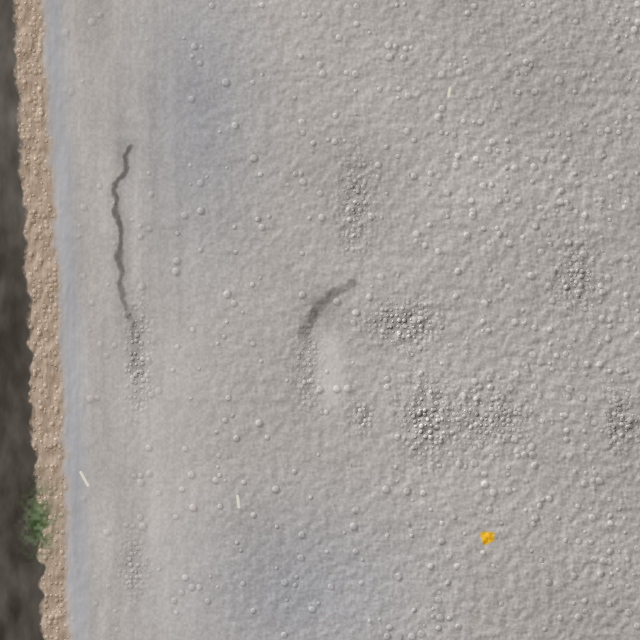
Give the GLSL for this texture, as a WebGL 1 fragment shader.

```glsl
precision highp float;
// Worn dirt road from above: a dark ditch and sandy verge on the left, a rut,
// a shallow pothole and loose gravel. Embossed value noise makes the grain,
// cell-scattered stones the gravel, and soft ellipses place the patches.
uniform vec2 u_resolution;
#define DUST vec3(0.672, 0.650, 0.632)
#define SLATE vec3(0.635, 0.635, 0.650)
#define SAND vec3(0.655, 0.580, 0.510)
#define DITCH vec3(0.285, 0.262, 0.240)
#define LEAF vec3(0.86, 0.66, 0.16)
#define PLANT vec3(0.33, 0.39, 0.27)
#define STRAW vec3(0.86, 0.84, 0.77)
#define GRAIN 0.24
#define GRAVEL 0.30
#define TO_LIGHT vec2(-0.7, 0.7)

float hash(vec2 p) {
  vec3 q = fract(p.xyx * 0.1031);
  q += dot(q, q.yzx + 33.33);
  return fract((q.x + q.y) * q.z);
}
float noise(vec2 p) {
  vec2 i = floor(p), f = fract(p);
  f = f * f * (3.0 - 2.0 * f);
  return mix(mix(hash(i), hash(i + vec2(1, 0)), f.x),
             mix(hash(i + vec2(0, 1)), hash(i + vec2(1, 1)), f.x), f.y);
}
// Layered noise, centred on zero
float fbm(vec2 p) {
  float sum = -0.47, amp = 0.5;
  for (int i = 0; i < 4; i++) {
    sum += amp * noise(p);
    p = mat2(1.6, 1.2, -1.2, 1.6) * p + 7.3;
    amp *= 0.5;
  }
  return sum;
}
// Light minus shade of a rough surface
float emboss(vec2 p) { return fbm(p) - fbm(p + TO_LIGHT * 0.45); }
// Soft ellipse, 1 at its centre
float blob(vec2 p, float x, float y, float rx, float ry) {
  vec2 d = (p - vec2(x, y)) / vec2(rx, ry);
  return exp(-dot(d, d));
}
float segment(vec2 p, vec2 a, vec2 b) {
  vec2 d = b - a;
  return length(p - a - d * clamp(dot(p - a, d) / dot(d, d), 0.0, 1.0));
}
// Falls from 1 to 0 between two distances
float fade(float near, float far, float d) { return 1.0 - smoothstep(near, far, d); }
// Scattered stones: positive on lit sides, negative in their shadows
float stones(vec2 p, float density) {
  float shade = 0.0;
  for (int y = -1; y <= 1; y++) {
    for (int x = -1; x <= 1; x++) {
      vec2 id = floor(p) + vec2(x, y);
      vec2 d = p - id - 0.2 - 0.6 * vec2(hash(id), hash(id + 41.7));
      float r = mix(0.2, 0.5, hash(id + 83.1));
      float body = fade(r * 0.65, r, length(d));
      float shadow = fade(r * 0.6, r * 1.3, length(d + TO_LIGHT * r * 0.5));
      float lit = body * (0.35 + dot(d, TO_LIGHT) / r) - 0.75 * shadow * (1.0 - body);
      shade += step(hash(id + 19.9), density) * lit;
    }
  }
  return clamp(shade, -1.0, 1.0);
}

void main() {
  vec2 p = gl_FragCoord.xy / u_resolution;
  vec2 wob = vec2(fbm(p * 45.0), fbm(p * 45.0 + 31.0));
  vec2 q = p + wob * 0.018;
  float broad = fbm(p * 7.0 + 3.0), streak = fbm(p * vec2(75.0, 5.0));
  float left = fade(0.18, 0.38, p.x);
  // Road colour: cooler wheel tracks, warmer open dust
  float cool = 0.75 * blob(p, 0.31, 0.83, 0.10, 0.24) + 0.8 * blob(p, 0.47, 0.07, 0.20, 0.15);
  vec3 col = mix(DUST, SLATE, cool) + broad * 0.09 + streak * 0.10 * left;
  col -= 0.025 * (cool + smoothstep(0.62, 0.95, p.x) - blob(p, 0.24, 0.22, 0.08, 0.22));
  // Gravel patches
  float rough = blob(q, 0.63, 0.495, 0.055, 0.036) + blob(q, 0.665, 0.345, 0.035, 0.06);
  rough += 0.8 * (blob(q, 0.765, 0.345, 0.06, 0.045) + blob(q, 0.975, 0.34, 0.03, 0.045));
  rough += 0.7 * (blob(q, 0.555, 0.685, 0.025, 0.075) + blob(q, 0.90, 0.57, 0.035, 0.05));
  rough += 0.7 * (blob(q, 0.565, 0.35, 0.02, 0.03) + blob(q, 0.215, 0.44, 0.02, 0.08));
  rough += 0.5 * (blob(q, 0.21, 0.11, 0.02, 0.045) + blob(q, 0.48, 0.43, 0.02, 0.08));
  rough = min(rough, 1.0);
  float basin = min(1.5 * blob(q, 0.513, 0.43, 0.021, 0.058), 1.0);
  // Grain, stretched along the road near the verge, and loose stones
  float grain = mix(emboss(p * 95.0), emboss(p * vec2(110.0, 55.0)), left);
  float strength = 0.75 + 0.6 * smoothstep(0.35, 0.9, p.x) + rough - 0.5 * left;
  col += grain * GRAIN * strength * (1.0 - 0.7 * basin);
  col += (noise(p * 260.0) - 0.5) * 0.05 - 0.065 * rough;
  col += stones(p * 115.0, 0.85) * GRAVEL * rough;
  float loose = 0.08 + 0.22 * smoothstep(0.45, 0.9, p.x) * smoothstep(-0.1, 0.15, broad);
  col += stones(p * 75.0 + 9.0, loose) * 0.15 * (1.0 - 0.5 * left);
  // Pothole: shaded upper-left wall and smooth pale floor
  vec2 bend = vec2(0.503, 0.525);
  float rim = min(segment(q, vec2(0.55, 0.562), bend), segment(q, bend, vec2(0.472, 0.48)));
  col -= 0.14 * fade(0.002, 0.012, rim) + 0.09 * blob(q, 0.505, 0.515, 0.03, 0.03);
  col += 0.075 * basin;
  // Rut
  vec2 top = vec2(0.181, 0.70), low = vec2(0.19, 0.57);
  float rut = min(segment(q, vec2(0.203, 0.77), top), segment(q, top, low));
  rut = min(rut, segment(q, low, vec2(0.212, 0.43)));
  col -= 0.2 * fade(0.001, 0.007, rut) * smoothstep(0.4, 0.62, p.y) + 0.05 * fade(0.0, 0.025, rut);
  // Verge, ditch and plant
  float inRoad = p.x - 0.107 + 0.043 * p.y * sqrt(p.y) + wob.x * 0.018;
  float track = inRoad / 0.018 - 1.0;
  col = mix(col, SLATE + streak * 0.12 + grain * 0.08, 0.8 * exp(-track * track));
  vec3 verge = SAND + grain * 0.35 + stones(p * 120.0, 0.5) * 0.14;
  col = mix(col, verge, fade(-0.008, 0.006, inRoad));
  vec3 soil = DITCH + 0.07 * smoothstep(0.5, 0.85, p.y) + fbm(p * vec2(45.0, 22.0)) * 0.22;
  col = mix(col, soil, fade(-0.003, 0.004, p.x - 0.069 + 0.05 * p.y + wob.x * 0.025));
  float plant = blob(q, 0.06, 0.185, 0.024, 0.048);
  plant *= smoothstep(0.35, 0.6, noise(p * 130.0) + 0.35 * plant);
  col = mix(col, PLANT + (noise(p * 200.0) - 0.5) * 0.25, plant);
  // Fallen leaf and straws
  float leaf = length(p - vec2(0.758, 0.158) + wob * 0.022);
  col = mix(col, LEAF + grain * 0.5, fade(0.008, 0.012, leaf));
  float straw = min(segment(p, vec2(0.371, 0.225), vec2(0.373, 0.208)),
                    segment(p, vec2(0.126, 0.262), vec2(0.137, 0.242)));
  straw = min(straw, segment(p, vec2(0.703, 0.862), vec2(0.701, 0.85)));
  col = mix(col, STRAW, 0.85 * fade(0.001, 0.0035, straw));
  gl_FragColor = vec4(clamp(col, 0.0, 1.0), 1.0);
}
```
